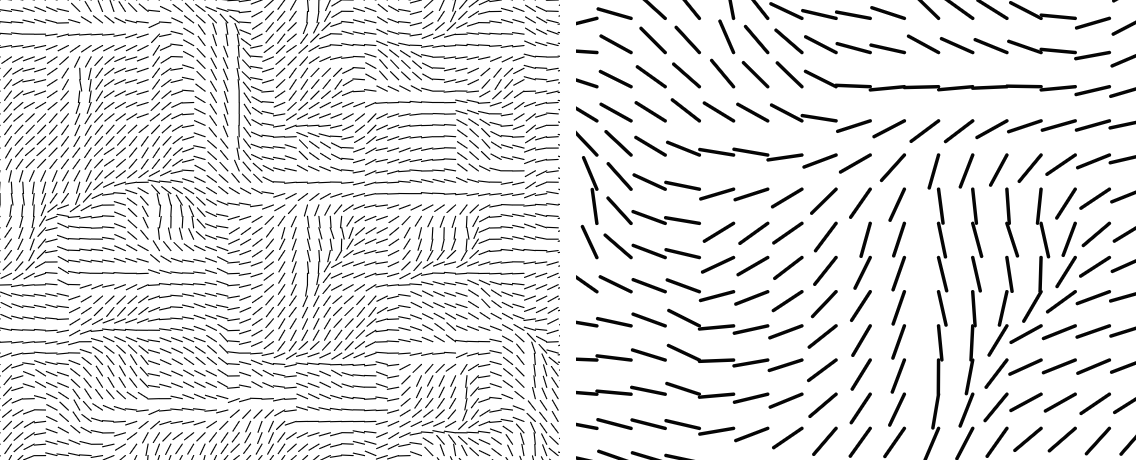
Left, the full canvas; right, a detail of the centre.
Reproduce this pattern procedurally as a Shadertoy shader.

```glsl
// Flow field of short ink strokes on a regular grid, turned by layered value noise with vertical faults.

const vec3  PAPER = vec3(1.0);
const vec3  INK = vec3(0.02);
const float SPACING = 0.02476;    // grid step, in canvas heights
const float STROKE_LENGTH = 1.0;  // in grid steps
const float STROKE_WIDTH = 0.101; // in grid steps
const float BLOCK = 6.667;        // noise lattice size, in grid steps
const float MEAN_ANGLE = 0.19;    // radians, rising to the right
const float BROAD_TURN = 1.3;     // swing of each noise layer, radians
const float MEDIUM_TURN = 0.62;
const float FINE_TURN = 0.16;
const float FAULT_TURN = 0.75;    // largest jump at a fault

// Integer hash of a lattice point, from -1 to 1
float hash(vec2 p, uint seed) {
    uvec2 q = uvec2(ivec2(p) + 512);
    uint h = q.x * 1597334677u ^ q.y * 3812015801u ^ seed * 2654435769u;
    h = (h ^ (h >> 16)) * 2246822519u;
    h = (h ^ (h >> 13)) * 3266489917u;
    h ^= h >> 16;
    return float(h >> 8) / 8388608.0 - 1.0;
}

vec2 ease(vec2 f) {
    return f * f * (3.0 - 2.0 * f);
}

float valueNoise(vec2 p, uint seed) {
    vec2 i = floor(p), f = ease(fract(p));
    float near = mix(hash(i, seed), hash(i + vec2(1, 0), seed), f.x);
    float far = mix(hash(i + vec2(0, 1), seed), hash(i + vec2(1, 1), seed), f.x);
    return mix(near, far, f.y);
}

// Jumps at the left side of each block and fades out to the right
float faultNoise(vec2 p, uint seed) {
    vec2 i = floor(p), f = ease(fract(p));
    return mix(hash(i, seed), hash(i + vec2(0, 1), seed), f.y) * (1.0 - f.x);
}

float strokeAngle(vec2 anchor) {
    vec2 p = anchor / BLOCK;
    return MEAN_ANGLE
        + BROAD_TURN * valueNoise(p, 11u)
        + MEDIUM_TURN * valueNoise(p * 2.0, 23u)
        + FINE_TURN * valueNoise(p * 4.0, 37u)
        + FAULT_TURN * faultNoise(p, 53u);
}

float segmentDistance(vec2 p, vec2 along) {
    float t = clamp(dot(p, along) / dot(along, along), 0.0, 1.0);
    return length(p - along * t);
}

void mainImage(out vec4 fragColor, in vec2 fragCoord) {
    // Grid coordinates, counted from the upper left corner
    float gridScale = 1.0 / (SPACING * iResolution.y);
    vec2 p = vec2(fragCoord.x, iResolution.y - fragCoord.y) * gridScale;

    // Each stroke starts on a grid point and reaches to the left
    vec2 nearest = floor(p + 0.5);
    float d = 10.0;
    for (int y = -1; y <= 1; y++) {
        for (int x = -1; x <= 1; x++) {
            vec2 anchor = nearest + vec2(x, y);
            float angle = strokeAngle(anchor);
            vec2 along = STROKE_LENGTH * vec2(-cos(angle), sin(angle));
            d = min(d, segmentDistance(p - anchor, along));
        }
    }

    // Edge smoothed over one pixel
    float cover = clamp(0.5 + (0.5 * STROKE_WIDTH - d) / gridScale, 0.0, 1.0);
    fragColor = vec4(mix(PAPER, INK, cover), 1.0);
}
```
